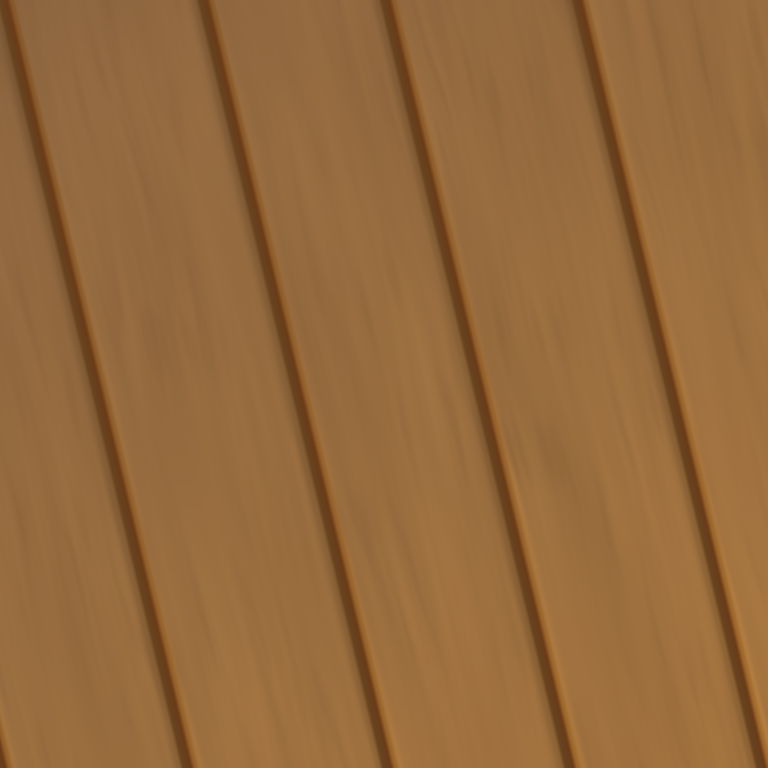
Give the GLSL for this texture, as a Shadertoy shader.

```glsl
// Slanted wooden boards parted by four soft V-grooves plus one in the corner.
// A sheared coordinate makes the grooves upright; each groove is a blended
// profile of shadow, core and lit lip, over stretched gradient-noise grain.

const float SLANT = 0.24;          // sideways run of a groove over the canvas
const float BOARD_WIDTH = 0.248;
const float FIRST_GROOVE = 0.011;  // groove 0, measured on the top edge
const float JITTER = 0.007;        // uneven board widths
const float EDGE_SOFTNESS = 0.0035;
const float CORE_LEFT = -0.009;
const float CORE_RIGHT = 0.006;
const float LIP_RIGHT = 0.0125;
const float GRAIN_STRENGTH = 0.055;
const float BLOTCH_STRENGTH = 0.045;

const vec3 WOOD_DULL = vec3(0.555, 0.400, 0.250);
const vec3 WOOD_GOLD = vec3(0.645, 0.455, 0.245);
const vec3 GROOVE_SHADOW = vec3(0.400, 0.260, 0.130);
const vec3 GROOVE_CORE = vec3(0.420, 0.230, 0.080);
const vec3 LIP_DULL = vec3(0.520, 0.340, 0.160);
const vec3 LIP_GOLD = vec3(0.630, 0.410, 0.165);
const vec3 GRAIN_TINT = vec3(1.0, 1.08, 1.0);

vec2 hashGradient(vec2 cell) {
    float angle = fract(sin(dot(cell, vec2(127.1, 311.7))) * 43758.5) * 6.28319;
    return vec2(cos(angle), sin(angle));
}

float gradientNoise(vec2 p) {
    vec2 i = floor(p), f = fract(p);
    vec2 u = f * f * f * (f * (f * 6.0 - 15.0) + 10.0);
    vec2 e = vec2(1.0, 0.0);
    float a = dot(hashGradient(i), f);
    float b = dot(hashGradient(i + e.xy), f - e.xy);
    float c = dot(hashGradient(i + e.yx), f - e.yx);
    float d = dot(hashGradient(i + e.xx), f - e.xx);
    return mix(mix(a, b, u.x), mix(c, d, u.x), u.y);
}

// Soft-edged strip between two offsets
float band(float d, float left, float right) {
    return smoothstep(left - EDGE_SOFTNESS, left + EDGE_SOFTNESS, d)
         * (1.0 - smoothstep(right - EDGE_SOFTNESS, right + EDGE_SOFTNESS, d));
}

float bump(float d, float center, float width) {
    float t = (d - center) / width;
    return exp(-t * t);
}

float groovePosition(float index) {
    return FIRST_GROOVE + index * BOARD_WIDTH + JITTER * sin(2.3 * index - 0.9);
}

vec3 woodColor(vec2 uv, float across, float board, float warmth) {
    vec2 p = vec2(across, uv.y) + board * vec2(3.7, 5.3);
    p.x += 0.012 * gradientNoise(p * vec2(5.0, 3.0));

    // Fine fibres, broader streaks and wide faint blotches
    float fibres = gradientNoise(p * vec2(110.0, 5.0));
    float streaks = gradientNoise(p * vec2(42.0, 3.6) + 17.0);
    float patches = 0.6 + gradientNoise(p * vec2(7.0, 4.0) + 31.0);
    float pores = smoothstep(0.1, 0.5, gradientNoise(p * vec2(60.0, 6.5) + 53.0));
    float grain = (0.35 * fibres + 0.65 * streaks - 0.5 * pores) * patches;
    float blotch = gradientNoise(p * vec2(9.0, 2.6) + 71.0);
    float boardTone = 0.008 * sin(board * 2.7 + 1.0);

    vec3 wood = mix(WOOD_DULL, WOOD_GOLD, warmth);
    return wood * (1.0 + GRAIN_TINT * (GRAIN_STRENGTH * grain * 1.6
                 + BLOTCH_STRENGTH * blotch) + boardTone);
}

vec3 addGroove(vec3 color, float d, float warmth) {
    // Falloff on the near side, then lip, core and a faint glint
    color *= 1.0 - 0.13 * bump(d, -0.012, 0.007);
    vec3 lip = mix(LIP_DULL, LIP_GOLD, warmth);
    color = mix(color, lip, band(d, CORE_LEFT, LIP_RIGHT));
    vec3 core = mix(GROOVE_SHADOW, GROOVE_CORE, smoothstep(-0.006, 0.005, d));
    color = mix(color, core, band(d, CORE_LEFT, CORE_RIGHT));
    return color + vec3(0.045, 0.03, 0.008) * warmth * bump(d, 0.0155, 0.005);
}

void mainImage(out vec4 fragColor, in vec2 fragCoord) {
    vec2 uv = fragCoord / iResolution.xy;
    float across = uv.x - SLANT * (1.0 - uv.y);
    float warmth = clamp(0.45 * uv.x + 0.55 * (1.0 - uv.y), 0.0, 1.0);

    // Count the grooves to the left to identify the board
    float board = 0.0;
    for (int i = -1; i <= 3; i++) {
        board += step(groovePosition(float(i)), across);
    }
    vec3 color = woodColor(uv, across, board, warmth);

    for (int i = -1; i <= 3; i++) {
        color = addGroove(color, across - groovePosition(float(i)), warmth);
    }
    fragColor = vec4(clamp(color, 0.0, 1.0), 1.0);
}
```
